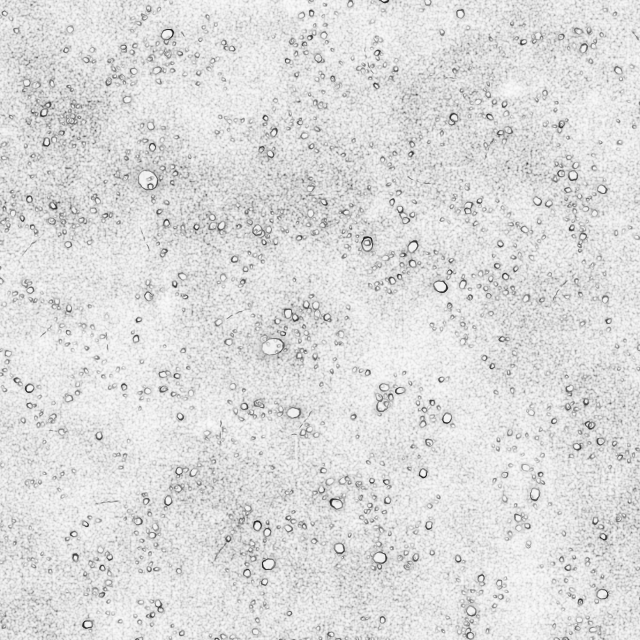
A three.js fragment shader for this texture:

```glsl
#define BASE_INK 0.102
#define GRAIN_SCALE 185.0
#define GRAIN_CONTRAST 1.3
#define CLOUD_CONTRAST 0.75
#define LINE_WIDTH 0.0024
#define WOBBLE 0.0016
#define HALO_INK 0.1
#define SCRATCH_GRID 9.0
#define SCRATCH_SHARE 0.22
#define PAPER vec3(0.995)

varying vec2 vUv;

float hash(vec2 p) {
  vec3 q = fract(vec3(p.xyx) * 0.1031);
  q += dot(q, q.yzx + 33.33);
  return fract((q.x + q.y) * q.z);
}

vec2 hash2(vec2 p) {
  return vec2(hash(p), hash(p + 71.7));
}

vec2 gradient(vec2 cell) {
  float a = 6.2832 * hash(cell);
  return vec2(cos(a), sin(a));
}

float noise(vec2 p) {
  vec2 i = floor(p), f = fract(p);
  vec2 u = f * f * f * (f * (f * 6.0 - 15.0) + 10.0);
  vec2 e = vec2(0.0, 1.0);
  float low = mix(dot(gradient(i), f), dot(gradient(i + e.yx), f - e.yx), u.x);
  float high = mix(dot(gradient(i + e), f - e), dot(gradient(i + 1.0), f - 1.0), u.x);
  return mix(low, high, u.y);
}

mat2 rotation(float a) {
  return mat2(cos(a), -sin(a), sin(a), cos(a));
}

// Where pores gather, 0 to 1
float clusterMask(vec2 p) {
  return smoothstep(-0.15, 0.45, noise(p * 12.0 + 3.7) + 0.7 * noise(p * 29.0 + 8.1));
}

// Scattered outlined pores: x is outline ink, y is the pale filling
vec2 pores(vec2 p, float grid, float share, float rMin, float rMax, vec2 strength) {
  vec2 result = vec2(0.0);
  vec2 home = floor(p * grid);
  for (int y = -1; y <= 1; y++) {
    for (int x = -1; x <= 1; x++) {
      vec2 cell = home + vec2(float(x), float(y));
      vec2 id = cell + grid * 1.37;
      vec2 centre = (cell + hash2(id)) / grid;
      float present = step(hash(id + 19.3), share * clusterMask(centre));
      vec2 shape = hash2(id + 41.9);
      float radius = mix(rMin, rMax, shape.x * shape.x);
      vec2 q = rotation(6.2832 * shape.y) * (p - centre);
      float d = length(q * vec2(mix(0.75, 1.0, hash(id + 5.2)), 1.1));
      float shade = 0.85 + 0.3 * q.x / max(d, 0.0005);
      float line = 1.0 - smoothstep(0.0, LINE_WIDTH, abs(d - radius));
      float halo = HALO_INK * (1.0 - smoothstep(radius, radius * 2.2, d));
      float ink = line * shade * mix(strength.x, strength.y, hash(id + 63.1));
      float fill = 1.0 - smoothstep(radius - LINE_WIDTH, radius, d);
      result = max(result, present * vec2(max(ink, halo * (1.0 - fill)), fill));
    }
  }
  return result;
}

// Short, slightly bent and broken hairlines
float scratches(vec2 p) {
  float ink = 0.0;
  vec2 home = floor(p * SCRATCH_GRID);
  for (int y = -1; y <= 1; y++) {
    for (int x = -1; x <= 1; x++) {
      vec2 cell = home + vec2(float(x), float(y));
      vec2 centre = (cell + hash2(cell + 7.7)) / SCRATCH_GRID;
      vec2 shape = hash2(cell + 27.1);
      vec2 q = rotation(3.1416 * shape.x) * (p - centre);
      q.y += (shape.y - 0.5) * 16.0 * q.x * q.x;
      float halfLength = mix(0.01, 0.032, shape.y);
      float body = 1.0 - smoothstep(0.6 * halfLength, halfLength, abs(q.x));
      float line = 1.0 - smoothstep(0.0, 0.002, abs(q.y));
      float broken = smoothstep(-0.3, 0.2, noise(q * vec2(110.0, 40.0) + cell));
      ink = max(ink, 0.42 * body * line * broken * step(hash(cell + 51.3), SCRATCH_SHARE));
    }
  }
  return ink;
}

void main() {
  vec2 uv = vUv;

  // Fine grain over broad clouds
  float grain = noise(uv * GRAIN_SCALE) + noise(uv * GRAIN_SCALE * 1.5 + 37.0);
  float cloud = noise(uv * 3.0 + 1.3) + 0.8 * noise(uv * 8.0 + 5.9)
    + 0.6 * noise(uv * 22.0 + 2.4) + 0.6 * noise(uv * 58.0 + 9.8);
  float ink = BASE_INK * exp(GRAIN_CONTRAST * grain + CLOUD_CONTRAST * cloud);

  // Soft pale spots
  ink *= 1.0 - 0.6 * smoothstep(0.4, 0.58, noise(uv * 15.0 + 12.6));

  // Pores from specks to large cells
  vec2 p = uv + WOBBLE * vec2(noise(uv * 170.0 + 4.0), noise(uv * 170.0 + 61.0));
  vec2 pore = pores(p, 110.0, 0.32, 0.0022, 0.0034, vec2(0.12, 0.4));
  pore = max(pore, pores(p, 64.0, 0.3, 0.0034, 0.0058, vec2(0.25, 0.65)));
  pore = max(pore, pores(p, 24.0, 0.15, 0.0062, 0.0095, vec2(0.45, 0.8)));
  pore = max(pore, pores(p, 7.0, 0.25, 0.011, 0.016, vec2(0.4, 0.65)));

  ink = mix(ink, 0.035, 0.85 * pore.y);
  float marks = max(pore.x, scratches(p));
  ink += marks * (1.0 - ink);

  gl_FragColor = vec4(PAPER * (1.0 - clamp(ink, 0.0, 0.85)), 1.0);
}
```
